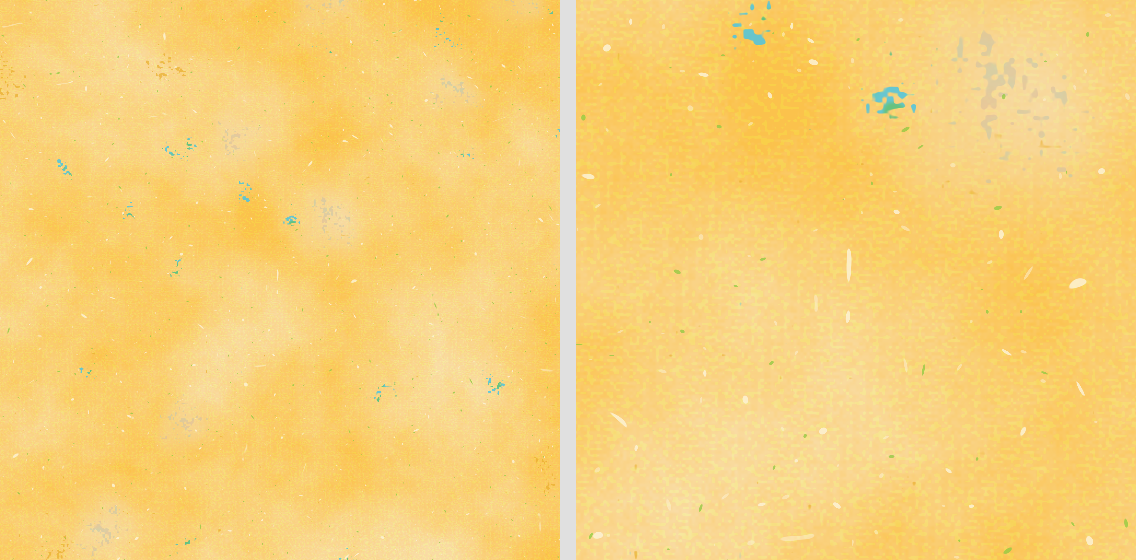
Left: the whole. Right: its middle third, enlarged.
Write a WebGL 1 fragment shader that draws this texture.

```glsl
precision highp float;
// Mottled golden plaster with fine grain, pale flecks and ragged clusters of coloured crumbs.
uniform vec2 u_resolution;

float hash(vec2 p) {
  return fract(sin(dot(p, vec2(127.1, 311.7))) * 43758.5453);
}

float noise(vec2 p) {
  vec2 i = floor(p), f = fract(p);
  f = f * f * (3.0 - 2.0 * f);
  return mix(mix(hash(i), hash(i + vec2(1.0, 0.0)), f.x),
             mix(hash(i + vec2(0.0, 1.0)), hash(i + 1.0), f.x), f.y);
}

float fbm(vec2 p) {
  float sum = 0.0, amp = 0.5;
  for (int i = 0; i < 6; i++) {
    sum += amp * noise(p);
    p = mat2(1.6, 1.2, -1.2, 1.6) * p + 5.3;
    amp *= 0.6;
  }
  return sum;
}

// Jittered, stretched dots: one per grid cell, present with the given chance
float specks(vec2 uv, float count, float radius, float chance, float seed) {
  vec2 g = uv * count;
  vec2 id = floor(g) + seed;
  vec2 d = fract(g) - 0.25 - 0.5 * vec2(hash(id), hash(id + 7.3));
  float a = 6.2832 * hash(id + 3.1);
  d = mat2(cos(a), sin(a), -sin(a), cos(a)) * d * vec2(1.0, 1.5);
  float r = radius * mix(0.5, 1.3, hash(id + 5.9));
  float blur = 0.5 * count / u_resolution.y;
  return step(hash(id + 1.7), chance) * (1.0 - smoothstep(r - blur, r + blur, length(d)));
}

// Soft islands that gather the crumbs
float islands(vec2 uv, float count, float radius, float chance, float seed) {
  vec2 g = uv * count;
  vec2 id = floor(g) + seed;
  vec2 d = fract(g) - 0.35 - 0.3 * vec2(hash(id), hash(id + 4.7));
  return step(hash(id + 2.3), chance) * (1.0 - smoothstep(0.0, radius, length(d)));
}

// Irregular crumbs, denser where the amount is high
float crumbs(vec2 uv, float amount, float seed) {
  float field = 0.4 * noise(uv * 95.0 + seed) + 0.6 * noise(uv * 290.0 + seed * 2.0);
  float threshold = mix(0.93, 0.48, amount);
  return smoothstep(threshold, threshold + 0.1, field);
}

void main() {
  vec2 uv = gl_FragCoord.xy / u_resolution.y;
  vec2 wobble = vec2(noise(uv * 23.0 + 3.0), noise(uv * 23.0 + 61.0)) - 0.5;
  vec2 warped = mat2(0.8, 0.6, -0.6, 0.8) * uv + 0.045 * wobble + 3.0;

  // Cloudy wash from deep gold to pale cream, with mottling at every scale
  float cloud = fbm(uv * 5.0 + 9.0);
  float streak = noise(vec2(uv.x * 22.0, uv.y * 4.0)) - 0.5;
  float tone = 0.51 + 1.75 * (cloud - 0.595) + 0.1 * streak;
  float grain = noise(uv * 512.0 + 30.5) - 0.5;
  tone += 0.26 * grain;
  vec3 color = mix(vec3(0.985, 0.762, 0.30), vec3(0.978, 0.85, 0.60), clamp(tone, 0.0, 1.15));

  // Lemon grain over the warmer ground
  float lemon = smoothstep(0.62, 0.70, noise(uv * 512.0 + 77.5));
  color += lemon * vec3(-0.01, 0.048, -0.012);

  // Chalky patches with a rosy and bluish grey stipple
  float chalk = islands(warped, 4.0, 0.34, 0.5, 11.0);
  color = mix(color, vec3(0.96, 0.86, 0.67), 0.5 * chalk);
  vec3 stippleColor = mix(vec3(0.88, 0.74, 0.60), vec3(0.72, 0.80, 0.70), noise(uv * 130.0));
  color = mix(color, stippleColor, 0.6 * crumbs(uv, 0.8 * chalk, 13.0));

  // Ochre crumbs, scattered and gathered
  float ochre = islands(warped, 5.0, 0.34, 0.36, 23.0);
  float rust = crumbs(uv, 0.13 + 0.7 * ochre, 29.0);
  color = mix(color, vec3(0.91, 0.68, 0.17), 0.7 * rust);

  // Green dots, then tight turquoise clusters
  float green = specks(warped, 140.0, 0.2, 0.006, 37.0);
  color = mix(color, vec3(0.56, 0.79, 0.25), 0.75 * green);
  float pool = islands(warped, 7.0, 0.27, 0.27, 41.0);
  float turquoise = crumbs(uv, 0.85 * pool, 43.0);
  vec3 poolColor = mix(vec3(0.30, 0.75, 0.50), vec3(0.30, 0.77, 0.88),
                       smoothstep(0.25, 0.6, noise(uv * 90.0)));
  color = mix(color, poolColor, 0.85 * turquoise);

  // Pale flecks in two sizes
  float flecks = specks(warped, 66.0, 0.17, 0.045, 53.0);
  float dust = 0.6 * specks(warped, 130.0, 0.2, 0.025, 59.0);
  color = mix(color, vec3(0.99, 0.95, 0.83), 0.85 * max(flecks, dust));

  gl_FragColor = vec4(color, 1.0);
}
```
